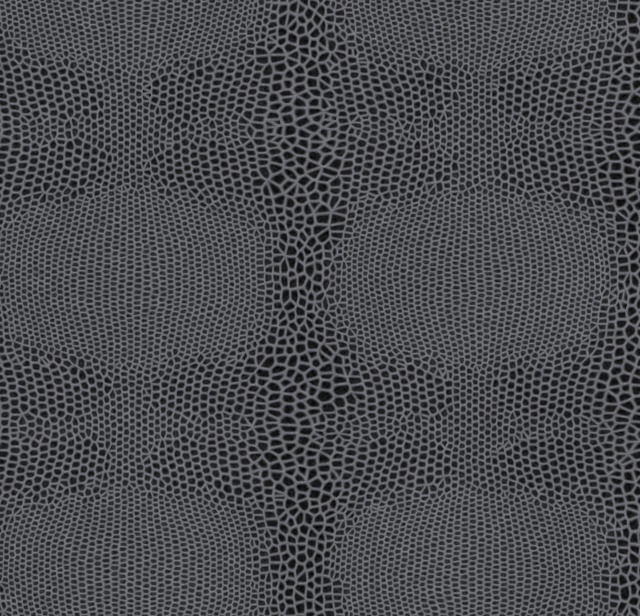
Write a Shadertoy shader that draws this texture.

```glsl
// Draws grey embossed reptile leather: fine oval patches, scaled lobes and coarse columns.

const vec2 PERIOD = vec2(0.56, 0.482);   // spacing of the hide motif, in canvas heights
const vec2 MOTIF = vec2(0.21, 0.307);    // one crossing of a patch axis and a band seam
const float FINEST = 0.0103;             // width of the smallest scales
const float GROWTH = 1.2;                // size ratio between neighbouring levels
const int LEVELS = 4;

struct Nearest {
    vec3 dist;      // squared distances to the three closest sites
    vec2 a, b, c;   // their positions
    float level;    // size level of the closest site
};

vec2 hash2(vec2 p) {
    vec3 h = fract(vec3(p.xyx) * vec3(0.1031, 0.1030, 0.0973));
    h += dot(h, h.yzx + 33.33);
    return fract((h.xx + h.yz) * h.zy);
}

float gradientDot(vec2 cell, vec2 corner, vec2 f) {
    return dot(hash2(cell + corner) * 2.0 - 1.0, f - corner);
}

float gradientNoise(vec2 p) {
    vec2 i = floor(p), f = p - i;
    vec2 u = f * f * f * (f * (f * 6.0 - 15.0) + 10.0);
    float low = mix(gradientDot(i, vec2(0, 0), f), gradientDot(i, vec2(1, 0), f), u.x);
    float high = mix(gradientDot(i, vec2(0, 1), f), gradientDot(i, vec2(1, 1), f), u.x);
    return mix(low, high, u.y);
}

float bell(float x, float width) {
    return exp(-x * x / (width * width));
}

// Offset from the closest patch axis and band seam
vec2 motifOffset(vec2 p) {
    return mod(p - MOTIF + 0.5 * PERIOD, PERIOD) - 0.5 * PERIOD;
}

// Scale size level: fine ovals, four lobes around each crossing, coarse columns
float sizeLevel(vec2 p) {
    vec2 d = abs(motifOffset(p));
    float oval = length(vec2(d.x, 0.5 * PERIOD.y - d.y) / vec2(0.26, 0.163));
    float around = smoothstep(0.75, 1.1, oval);
    float lobe = bell(d.x - 0.122, 0.1) * bell(d.y - 0.062, 0.052);
    float waist = bell(d.x, 0.03) * bell(d.y, 0.1);
    float meander = 0.04 * gradientNoise(p * 9.0);
    float side = motifOffset(p + vec2(0.5 * PERIOD.x + meander, 0.0)).x;
    float column = bell(side, 0.064 - 0.014 * bell(d.y, 0.1)) * (1.0 - 0.3 * bell(d.y, 0.09));
    float scales = min(0.3 + 1.1 * around + 1.5 * lobe - 0.3 * waist, 2.75);
    float ripple = 0.25 * gradientNoise(p * 28.0);
    return clamp(scales + 3.2 * column + ripple, 0.0, 3.99);
}

// Bends the scale files into arcs around the ovals
vec2 bendFiles(vec2 p) {
    vec2 phase = 6.2832 * motifOffset(p) / PERIOD;
    vec2 arcs = vec2(0.021 * sin(phase.x) * cos(phase.y), -0.006 * cos(phase.x) * sin(phase.y));
    vec2 wobble = vec2(gradientNoise(p * 13.0), gradientNoise(p * 13.0 + 40.0));
    return p + arcs + 0.006 * wobble;
}

void addSite(inout Nearest n, vec2 site, float d, float level) {
    if (d < n.dist.x) {
        n.dist = vec3(d, n.dist.xy);
        n.c = n.b; n.b = n.a; n.a = site;
        n.level = level;
    } else if (d < n.dist.y) {
        n.dist = vec3(n.dist.x, d, n.dist.y);
        n.c = n.b; n.b = site;
    } else {
        n.dist.z = d;
        n.c = site;
    }
}

// Staggered upright files of several sizes; each site lives only where its size belongs
Nearest findSites(vec2 p) {
    Nearest n = Nearest(vec3(1.0), p + 1.0, p - 1.0, p + vec2(1, -1), 0.0);
    for (int k = 0; k < LEVELS; k++) {
        float level = float(k);
        vec2 pitch = FINEST * pow(GROWTH, level) * vec2(1.0, 0.88);
        float jitter = k == LEVELS - 1 ? 0.7 : 0.24;
        for (int i = -2; i <= 2; i++) {
            float file = floor(p.x / pitch.x) + float(i);
            float shift = 0.5 * mod(file, 2.0);
            float rank = floor(p.y / pitch.y - shift);
            for (int j = -2; j <= 2; j++) {
                vec2 id = vec2(file, rank + float(j));
                vec2 offset = jitter * (hash2(id + 57.0 * level + 211.0) - 0.5);
                vec2 site = (id + 0.5 + vec2(0.0, shift) + offset) * pitch;
                float d = dot(site - p, site - p);
                if (d < n.dist.z && floor(sizeLevel(site)) == level) addSite(n, site, d, level);
            }
        }
    }
    return n;
}

float borderDistance(float nearSq, float farSq, vec2 nearSite, vec2 farSite) {
    return (farSq - nearSq) / (2.0 * max(length(farSite - nearSite), 1e-5));
}

float smoothMin(float a, float b, float k) {
    float h = max(k - abs(a - b), 0.0) / k;
    return min(a, b) - 0.25 * h * h * k;
}

void mainImage(out vec4 fragColor, in vec2 fragCoord) {
    vec2 p = fragCoord / iResolution.y;
    vec2 q = bendFiles(p);
    Nearest n = findSites(q);
    float size = FINEST * pow(GROWTH, n.level);

    // Rounded scale outline with sloping walls
    float edgeB = borderDistance(n.dist.x, n.dist.y, n.a, n.b);
    float edgeC = borderDistance(n.dist.x, n.dist.z, n.a, n.c);
    float edge = smoothMin(edgeB, edgeC, 0.18 * size);
    float wall = max(0.0012 + 0.205 * size, 1.2 / iResolution.y);
    float pit = smoothstep(0.0, wall, edge);

    // Raised ridges, dark pits, soft light from above and surface grain
    float coarse = n.level / float(LEVELS - 1);
    float ridgeTone = 0.437 + 0.07 * gradientNoise(p * 60.0);
    float pitTone = mix(0.165, 0.085, coarse) + 0.09 * gradientNoise(p * 170.0);
    float tone = mix(ridgeTone, pitTone, pit);
    tone += 0.04 * dot(q - n.a, vec2(0.3, -0.95)) / size;
    tone += 0.05 * gradientNoise(p * 240.0) + 0.02 * gradientNoise(p * 5.0);
    fragColor = vec4(clamp(tone * vec3(0.985, 0.995, 1.04), 0.0, 1.0), 1.0);
}
```
